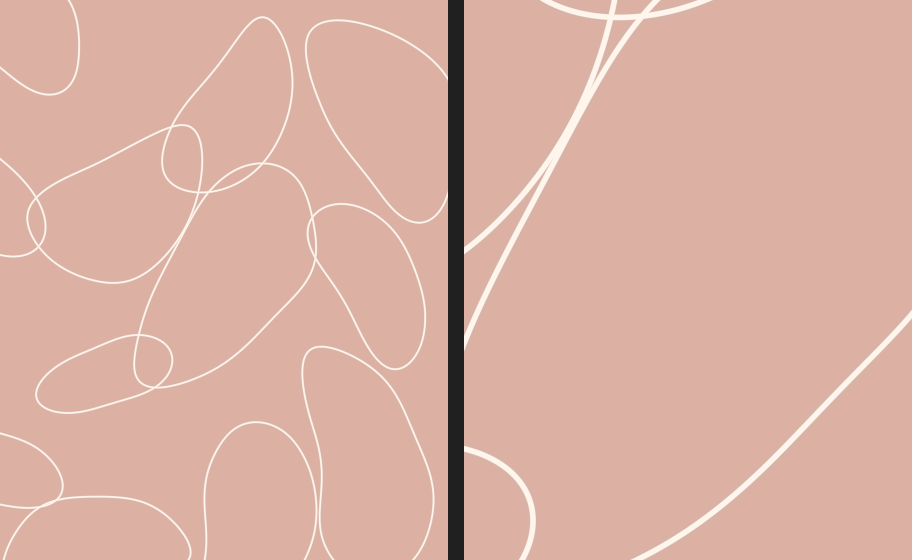
Left: the whole. Right: its middle third, enlarged.
Reproduce this pattern procedurally as a WebGL 1 fragment shader.

```glsl
precision highp float;
// Thin cream outlines of loose, organic blobs drifting over flat dusty pink.
// Each blob is an ellipse that is tapered, pinched, bent and wobbled by gradient
// noise; its implicit value over its slope gives an even line width.

uniform vec2 u_resolution;

// Lengths are in canvas widths.
const vec3 PINK = vec3(0.863, 0.692, 0.640);
const vec3 HALO = vec3(0.845, 0.700, 0.650);
const vec3 CREAM = vec3(0.995, 0.960, 0.925);
const int BLOB_COUNT = 12;
const float HALF_LINE = 0.0021;
const float HALO_REACH = 0.0065;
const float MARGIN = 0.08;                  // how far centres may leave the canvas
const vec2 LENGTH_RANGE = vec2(0.15, 0.30); // half length of a blob
const vec2 ASPECT_RANGE = vec2(0.46, 0.60); // width over length
const float TAPER = 0.40;
const float BEND = 0.36;
const float WAIST = 0.28;
const float WOBBLE = 0.26;
const float WOBBLE_FREQUENCY = 3.6;
const vec2 SCATTER_STEP = vec2(0.7549, 0.5698);
const float GOLDEN_RATIO = 0.6180;
const float GOLDEN_ANGLE = 2.4;
const float FIRST_ANGLE = 0.9;

// Evenly spread value in 0..1 for the blob with this index.
float spread(float index, float stride, float start) {
  return fract(start + index * stride);
}

vec2 gradientAt(vec2 cell) {
  float angle = 6.2832 * fract(sin(dot(cell, vec2(127.1, 311.7))) * 43758.5);
  return vec2(cos(angle), sin(angle));
}

float gradientNoise(vec2 p) {
  vec2 cell = floor(p);
  vec2 f = p - cell;
  vec2 fade = f * f * f * (f * (f * 6.0 - 15.0) + 10.0);
  vec2 e = vec2(1.0, 0.0);
  float a = dot(gradientAt(cell), f);
  float b = dot(gradientAt(cell + e.xy), f - e.xy);
  float c = dot(gradientAt(cell + e.yx), f - e.yx);
  float d = dot(gradientAt(cell + e.xx), f - e.xx);
  return mix(mix(a, b, fade.x), mix(c, d, fade.x), fade.y);
}

// Implicit blob: zero on the outline, negative inside.
float blob(vec2 p, float index) {
  float halfLength = mix(LENGTH_RANGE.x, LENGTH_RANGE.y, spread(index, GOLDEN_RATIO, 0.95));
  float aspect = mix(ASPECT_RANGE.x, ASPECT_RANGE.y, spread(index, 0.7321, 0.4));
  float taper = TAPER * (2.0 * spread(index, 0.7549, 0.9) - 1.0);
  float bend = BEND * (2.0 * spread(index, 0.3820, 0.6) - 1.0);
  float waist = WAIST * spread(index, 0.4142, 0.5);

  // Turn the long axis onto x and scale it to unit length.
  float angle = FIRST_ANGLE + index * GOLDEN_ANGLE;
  vec2 axis = vec2(cos(angle), sin(angle));
  vec2 q = vec2(dot(p, axis), dot(p, vec2(-axis.y, axis.x))) / halfLength;

  float along = q.x * q.x;
  float girth = 1.0 + taper * q.x * inversesqrt(1.0 + along) - waist * exp(-3.0 * along);
  float across = (q.y - bend * (along - 0.4)) / (aspect * girth);
  float wobble = gradientNoise(p * WOBBLE_FREQUENCY + index * vec2(3.7, 1.9));
  return length(vec2(q.x, across)) - 1.0 + WOBBLE * wobble;
}

// Approximate distance to the outline: value divided by slope.
float outlineDistance(vec2 p, float index) {
  vec2 e = vec2(0.001, 0.0);
  float value = blob(p, index);
  vec2 slope = vec2(blob(p + e.xy, index) - blob(p - e.xy, index),
                    blob(p + e.yx, index) - blob(p - e.yx, index)) / (2.0 * e.x);
  return abs(value) / max(length(slope), 0.5);
}

void main() {
  float pixel = 1.0 / u_resolution.x;
  vec2 p = gl_FragCoord.xy * pixel;
  vec2 canvas = u_resolution * pixel;

  // Nearest outline among all scattered blobs.
  float nearest = 1.0;
  for (int i = 0; i < BLOB_COUNT; i++) {
    float index = float(i);
    vec2 place = fract(0.5 + index * SCATTER_STEP);
    vec2 center = mix(vec2(-MARGIN), canvas + MARGIN, place);
    nearest = min(nearest, outlineDistance(p - center, index));
  }

  // Faint halo below a crisp antialiased line.
  float halo = 1.0 - smoothstep(HALF_LINE, HALO_REACH, nearest);
  float line = 1.0 - smoothstep(HALF_LINE - 0.75 * pixel, HALF_LINE + 0.75 * pixel, nearest);
  vec3 color = mix(mix(PINK, HALO, halo), CREAM, line);
  gl_FragColor = vec4(color, 1.0);
}
```
